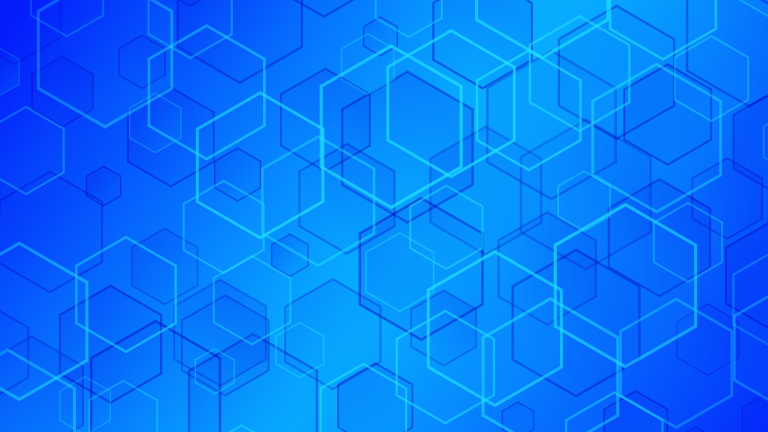
Reproduce this background procedurally as a Shadertoy shader.

```glsl
// Translucent outlined hexagons scattered over a diagonal blue gradient.

const vec3 EDGE_BLUE = vec3(0.015, 0.12, 0.985);
const vec3 CORE_BLUE = vec3(0.03, 0.69, 1.0);
const vec3 LINE_CYAN = vec3(0.12, 0.88, 1.0);
const vec3 LINE_SHADE = vec3(0.9, 0.52, 0.89);  // multiplies what lies below
const vec3 FILL_SHADE = vec3(0.9, 0.79, 0.985);
const float AXIS_FOOT = 0.64;    // where the bright axis meets the bottom
const float AXIS_LEAN = 0.66;    // its sideways shift per unit of height
const float FALLOFF = 0.98;      // distance from axis to darkest blue
const int DARK_COUNT = 50;
const int LIGHT_COUNT = 46;
const float MIN_RADIUS = 0.04;
const float MAX_RADIUS = 0.188;
const float MARGIN = 0.1;        // scatter reaches past the canvas by this

vec3 hash3(float n) {
    vec3 p = fract(n * vec3(0.1031, 0.1130, 0.0973) + 0.17);
    p += dot(p, p.yzx + 33.33);
    return fract((p.xxy + p.yzz) * p.zyx);
}

// Distance to a hexagon with upright sides; radius runs to its corners.
float hexagon(vec2 p, float radius) {
    p = abs(p);
    return max(p.x, 0.5 * p.x + 0.8660254 * p.y) - 0.8660254 * radius;
}

// Evenly spread positions from an additive recurrence, slightly jittered.
vec2 scatter(float i, float seed, float aspect, vec2 jitter) {
    vec2 cell = fract(seed + i * vec2(0.754878, 0.569840));
    vec2 extent = vec2(aspect, 1.0) + 2.0 * MARGIN;
    return cell * extent - MARGIN + (jitter - 0.5) * 0.1;
}

float strokeMask(float d, float width, float pixel) {
    return clamp(0.5 + (0.5 * width - abs(d)) / pixel, 0.0, 1.0)
         * min(1.0, width / pixel);
}

void mainImage(out vec4 fragColor, in vec2 fragCoord) {
    float pixel = 1.0 / iResolution.y;
    vec2 uv = fragCoord * pixel;
    float aspect = iResolution.x * pixel;

    // Diagonal gradient, rounded off along the bright axis
    float axis = (uv.x - AXIS_FOOT - AXIS_LEAN * uv.y)
               / length(vec2(1.0, AXIS_LEAN));
    float dist = sqrt(axis * axis + 0.006) - 0.05;
    float glow = 1.0 - clamp(dist / FALLOFF, 0.0, 1.0);
    vec3 color = mix(EDGE_BLUE, CORE_BLUE, glow);

    // Shaded hexagons
    for (int i = 0; i < DARK_COUNT; i++) {
        float n = float(i);
        vec3 h = hash3(n + 11.0);
        vec3 k = hash3(n + 171.0);
        float size = pow(h.z, 0.85);
        float radius = mix(MIN_RADIUS, MAX_RADIUS * 0.95, size);
        vec2 p = uv - scatter(n, 0.31, aspect, h.xy);
        float d = hexagon(p, radius);
        float inside = clamp(0.5 - d / pixel, 0.0, 1.0);
        vec2 slope = vec2(k.x < 0.5 ? -0.6 : 0.6, 0.5);
        float ramp = clamp(0.5 + dot(p, slope) / radius, 0.0, 1.0);
        float fill = inside * mix(0.15, 0.85, ramp) * mix(0.4, 1.0, k.y);
        color *= mix(vec3(1.0), FILL_SHADE, fill);
        float width = mix(0.003, 0.0058, size);
        float stroke = strokeMask(d, width, pixel) * mix(0.5, 0.95, k.z);
        color *= mix(vec3(1.0), LINE_SHADE, stroke);
    }

    // Glowing hexagons
    for (int i = 0; i < LIGHT_COUNT; i++) {
        float n = float(i);
        vec3 h = hash3(n + 307.0);
        vec3 k = hash3(n + 523.0);
        float size = pow(h.z, 0.85);
        float radius = mix(MIN_RADIUS, MAX_RADIUS, size);
        vec2 p = uv - scatter(n, 0.67, aspect, h.xy);
        float d = hexagon(p, radius);
        float inside = clamp(0.5 - d / pixel, 0.0, 1.0);
        float ramp = clamp(0.5 + dot(p, vec2(0.45, -0.5)) / radius, 0.0, 1.0);
        color = mix(color, CORE_BLUE, inside * ramp * 0.17 * k.x);
        float width = mix(0.0026, 0.0072, size);
        float strength = mix(0.45, 0.9, size) * mix(0.65, 1.0, k.y)
                       * mix(0.45, 1.0, glow);
        color = mix(color, LINE_CYAN, strokeMask(d, width, pixel) * strength);
    }

    fragColor = vec4(color, 1.0);
}
```
